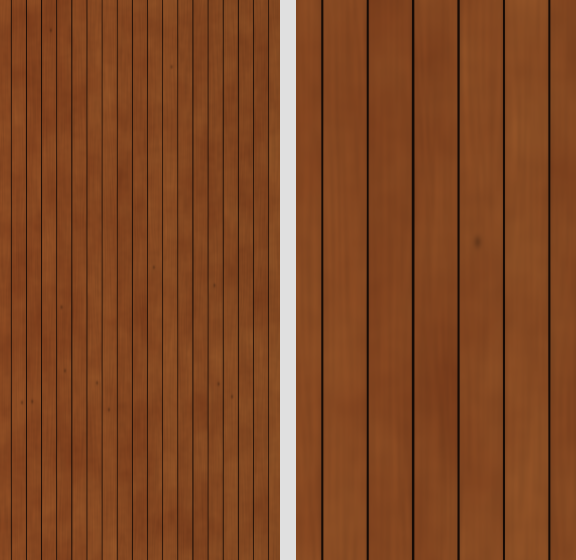
Left: the whole. Right: its middle third, enlarged.
Reproduce this texture procedurally as a Shadertoy shader.

```glsl
// Stained timber cladding: narrow upright boards parted by thin dark grooves.
// Each board shifts its own slice of layered gradient noise, which supplies
// the stain blotches, long grain streaks, ring figure and a few tiny knots.

const float BOARD_PITCH = 0.05406;   // board width, canvas width = 1
const float FIRST_GROOVE = 0.0403;
const float GROOVE_HALF = 0.00135;

const vec3 HONEY = vec3(0.555, 0.312, 0.147);
const vec3 RUSSET = vec3(0.475, 0.236, 0.106);
const vec3 GROOVE = vec3(0.085, 0.042, 0.022);

float hash1(vec2 p) {
    vec3 q = fract(p.xyx * vec3(0.1031, 0.1030, 0.0973));
    q += dot(q, q.yzx + 33.33);
    return fract((q.x + q.y) * q.z);
}

vec2 gradientAt(vec2 cell) {
    float angle = 6.28319 * hash1(cell + 57.0);
    return vec2(cos(angle), sin(angle));
}

// Gradient noise, roughly -0.7 to 0.7
float gradientNoise(vec2 p) {
    vec2 i = floor(p), f = fract(p);
    vec2 u = f * f * f * (f * (f * 6.0 - 15.0) + 10.0);
    vec2 e = vec2(1.0, 0.0);
    float a = dot(gradientAt(i), f);
    float b = dot(gradientAt(i + e.xy), f - e.xy);
    float c = dot(gradientAt(i + e.yx), f - e.yx);
    float d = dot(gradientAt(i + e.xx), f - e.xx);
    return mix(mix(a, b, u.x), mix(c, d, u.x), u.y);
}

float fbm(vec2 p) {
    float sum = 0.0, amp = 1.0;
    for (int i = 0; i < 4; i++) {
        sum += amp * gradientNoise(p);
        p = p * 2.03 + 17.3;
        amp *= 0.5;
    }
    return sum;
}

// Share of a pixel covered by a line of the given half width
float lineCoverage(float d, float halfWidth, float pixel) {
    float lo = clamp(d - 0.5 * pixel, -halfWidth, halfWidth);
    float hi = clamp(d + 0.5 * pixel, -halfWidth, halfWidth);
    return (hi - lo) / pixel;
}

// Faint dark knot, present in only a few cells along a board
float knot(vec2 local, float board, float spacing) {
    float row = floor(local.y / spacing);
    vec2 id = vec2(board, row + 91.0);
    vec2 centre = vec2(mix(-0.3, 0.3, hash1(id)) * BOARD_PITCH,
                       (row + mix(0.25, 0.75, hash1(id + 5.0))) * spacing);
    float r = length((local - centre) * vec2(1.0, 0.6));
    return step(0.86, hash1(id + 11.0)) * exp(-r * r / 0.00002);
}

// Wood colour; local.x is measured from the board centre
vec3 woodColour(vec2 uv, vec2 local, float board) {
    float seed = hash1(vec2(board, 3.0));
    vec2 shifted = vec2(uv.x, uv.y + 7.0 * seed);

    // Broad stain crosses boards; smaller blotches break at each joint
    float stain = fbm(uv * vec2(3.0, 3.6) + 4.0);
    float blotch = fbm(shifted * vec2(9.0, 6.5) + 20.0);
    float tone = 0.5 + 0.42 * stain + 0.48 * blotch + 0.28 * (seed - 0.5);
    vec3 colour = mix(RUSSET, HONEY, clamp(tone, -0.15, 1.15));

    // Long fibres and stretched ring contours
    float fibre = gradientNoise(shifted * vec2(190.0, 7.0))
                + 0.7 * gradientNoise(shifted * vec2(85.0, 3.0) + 40.0);
    float field = gradientNoise(shifted * vec2(24.0, 2.2) + 70.0);
    float rings = sin(field * 26.0 + local.x * 60.0);
    float mottle = gradientNoise(shifted * vec2(38.0, 46.0));
    float light = 1.0 + 0.05 * fibre + 0.012 * rings + 0.025 * mottle;
    light -= 0.22 * knot(local, board, 0.4);

    // Boards grow slightly more golden towards the right
    vec3 tint = mix(vec3(1.01, 0.985, 0.98), vec3(0.99, 1.03, 1.03), uv.x);
    return colour * light * tint;
}

void mainImage(out vec4 fragColor, in vec2 fragCoord) {
    float pixel = 1.0 / iResolution.x;
    vec2 uv = fragCoord * pixel;

    // Board index and nearest groove
    float along = (uv.x - FIRST_GROOVE) / BOARD_PITCH;
    float board = floor(along) + 2.0;
    float nearest = floor(along + 0.5);
    float offset = (along - nearest) * BOARD_PITCH;
    vec2 local = vec2((fract(along) - 0.5) * BOARD_PITCH, uv.y);

    vec3 colour = woodColour(uv, local, board);

    // Rounded edge shading, then the groove with slightly uneven width
    float edge = exp(-abs(offset) / 0.0014);
    colour *= 1.0 - 0.22 * edge;
    float wear = gradientNoise(vec2(nearest * 3.7, uv.y * 5.0));
    float width = GROOVE_HALF * (0.85 + 0.4 * hash1(vec2(nearest + 2.0, 8.0)) + 0.2 * wear);
    colour = mix(colour, GROOVE, lineCoverage(offset, width, pixel));

    fragColor = vec4(clamp(colour, 0.0, 1.0), 1.0);
}
```
